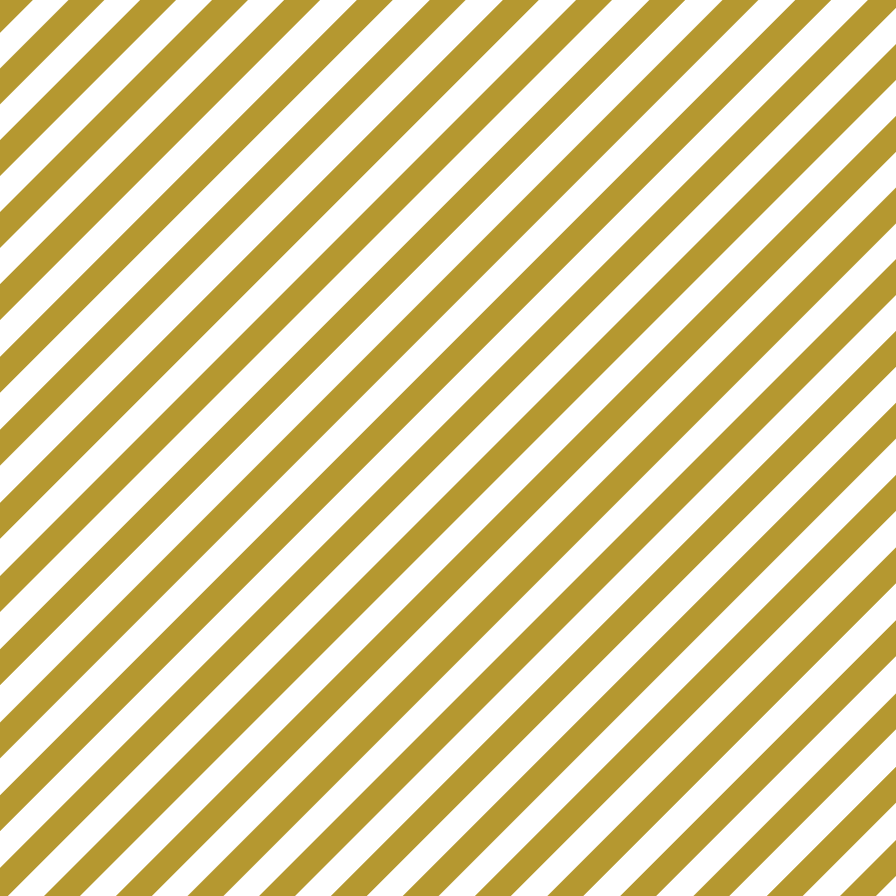
Reproduce this pattern procedurally as a WebGL 2 fragment shader.

```glsl
#version 300 es
precision highp float;
// Rising 45-degree gold stripes on white, with slightly uneven spacing.

uniform vec2 u_resolution;
out vec4 fragColor;

const vec3 GOLD = vec3(0.71, 0.596, 0.188);
const vec3 WHITE = vec3(1.0);

// Lengths are measured along a canvas edge, as fractions of its height.
const float STRIPE_PERIOD = 0.08085;
const float STRIPE_WIDTH = 0.0401;
const float FIRST_CENTER = 0.0970;   // from the upper left corner
const float DRIFT_AMOUNT = 0.0023;   // largest shift of a stripe
const float DRIFT_CYCLE = 15.0;      // stripes per cycle of the drift
const float DRIFT_PEAK = 10.7;       // stripe index of the largest shift

const float TAU = 6.2831853;
const float SQRT_HALF = 0.7071068;

// Center of a stripe, nudged by a slow sine over its index.
float stripeCenter(float index) {
    float drift = DRIFT_AMOUNT * cos(TAU * (index - DRIFT_PEAK) / DRIFT_CYCLE);
    return FIRST_CENTER + index * STRIPE_PERIOD + drift;
}

// Signed perpendicular distance to the nearest stripe, negative inside.
float stripeDistance(float along) {
    float index = round((along - FIRST_CENTER) / STRIPE_PERIOD);
    return (abs(along - stripeCenter(index)) - 0.5 * STRIPE_WIDTH) * SQRT_HALF;
}

void main() {
    vec2 uv = gl_FragCoord.xy / u_resolution.y;
    float pixel = 1.0 / u_resolution.y;

    // Position across the stripes, growing from upper left to lower right.
    float along = uv.x + 1.0 - uv.y;

    // Edge coverage over one pixel.
    float coverage = clamp(0.5 - stripeDistance(along) / pixel, 0.0, 1.0);
    fragColor = vec4(mix(WHITE, GOLD, coverage), 1.0);
}
```
